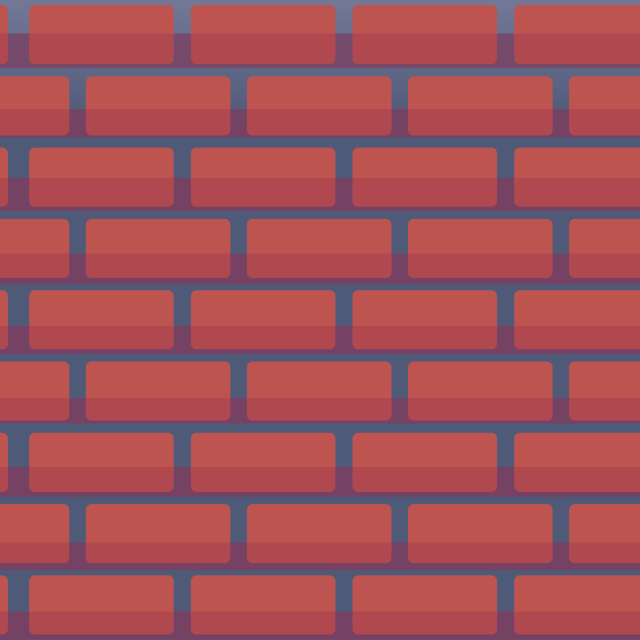
Reproduce this pattern procedurally as a WebGL 1 fragment shader.

```glsl
precision highp float;
// Running-bond brick wall: flat red bricks with rounded corners on slate mortar.
// Each course is a repeated rounded-box distance, tinted by a shadow band whose
// height drifts from course to course; the mortar pales towards the top.

uniform vec2 u_resolution;

// Lengths are in 1/768ths of the canvas.
#define CANVAS 768.0
#define COURSE_PITCH 85.55
#define COURSE_TOP 6.0
#define BRICK_SIZE vec2(173.5, 71.0)
#define CORNER_RADIUS 7.0
#define HAZE_DEPTH 150.0
#define BRICK vec3(0.740, 0.328, 0.312)
#define BRICK_SHADE vec3(0.692, 0.282, 0.314)
#define MORTAR vec3(0.310, 0.352, 0.470)
#define MORTAR_SHADE vec3(0.460, 0.260, 0.390)
#define HAZE vec3(0.450, 0.470, 0.590)

float roundedBox(vec2 p, vec2 halfSize, float radius) {
  vec2 q = abs(p) - halfSize + radius;
  return length(max(q, 0.0)) + min(max(q.x, q.y), 0.0) - radius;
}

// Coverage of the region where the distance is negative.
float fill(float dist, float pixel) {
  return clamp(0.5 - dist / pixel, 0.0, 1.0);
}

// Start and end of the shadow band, measured down from the brick top.
vec2 shadowBand(float course, float odd) {
  float bump = 4.2 * max(0.0, 1.0 - abs(course - 4.0));
  float start = 34.2 + 1.15 * course + 4.0 * odd + bump;
  float end = 75.4 + 0.25 * course - 2.2 * sin(course * 1.5708);
  return vec2(start, end);
}

void main() {
  vec2 p = gl_FragCoord.xy / u_resolution * CANVAS;
  p.y = CANVAS - p.y;
  float pixel = CANVAS / min(u_resolution.x, u_resolution.y);

  // Course index and depth below its brick top; the gap is split evenly.
  float gapY = COURSE_PITCH - BRICK_SIZE.y;
  float brickCourse = floor((p.y - COURSE_TOP + 0.5 * gapY) / COURSE_PITCH);
  float odd = mod(brickCourse, 2.0);
  float brickY = p.y - COURSE_TOP - brickCourse * COURSE_PITCH;

  // Alternate courses are offset, with slightly different spacing.
  float pitchX = mix(194.0, 193.3, odd);
  float startX = mix(35.0, 103.0, odd);
  float gapX = pitchX - BRICK_SIZE.x;
  float column = floor((p.x - startX + 0.5 * gapX) / pitchX);
  float brickX = p.x - startX - column * pitchX;
  brickX += 5.0 * (1.0 - odd) * step(column, -0.5);

  vec2 halfSize = 0.5 * BRICK_SIZE;
  float brickDist = roundedBox(vec2(brickX, brickY) - halfSize, halfSize, CORNER_RADIUS);

  // The band reaches past the brick, so it follows its own course index.
  float course = floor((p.y - COURSE_TOP) / COURSE_PITCH);
  float bandY = p.y - COURSE_TOP - course * COURSE_PITCH;
  vec2 band = shadowBand(course, mod(course, 2.0));
  float shade = fill(band.x - bandY, pixel) * fill(bandY - band.y, max(pixel, 2.0));

  // Mortar haze, shadow and bricks.
  float haze = clamp(1.0 - p.y / HAZE_DEPTH, 0.0, 1.0);
  vec3 mortar = mix(MORTAR, HAZE, haze);
  vec3 mortarShade = mix(MORTAR_SHADE, HAZE, 0.25 * haze);
  vec3 color = mix(mortar, mortarShade, shade);
  color = mix(color, mix(BRICK, BRICK_SHADE, shade), fill(brickDist, pixel));

  gl_FragColor = vec4(color, 1.0);
}
```
